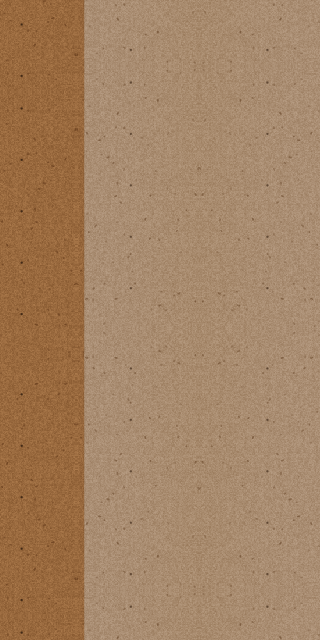
Write a Shadertoy shader that draws this texture.

```glsl
// Two panels of kraft board: a narrow brown strip on the left, a pale sheet on the right.
// Each panel folds the plane into mirrored tiles, then adds hashed grain, cellular
// pulp mottling, scattered fibre flecks and a regular column of dark specks.

#define STRIP_EDGE   0.2635
#define STRIP_COLOR  vec3(0.597, 0.410, 0.240)
#define SHEET_COLOR  vec3(0.662, 0.550, 0.442)
#define TILE         vec2(0.384, 0.819)
#define TILE_ORIGIN  vec2(0.2383, 1.712)
#define SHEET_SHIFT  0.081
#define SPECK_COLUMN 0.1706
#define SPECK_START  0.0508
#define SPECK_STEP   0.1607
#define GRAIN        0.065
#define MOTTLE       0.035
#define FLECK_CELL   0.042

vec2 hash2(vec2 p) {
    vec3 q = fract(p.xyx * vec3(0.1031, 0.1030, 0.0973));
    q += dot(q, q.yzx + 33.33);
    return fract((q.xx + q.yz) * q.zy);
}

// Reflects the plane into tiles that meet at mirror lines.
vec2 mirrorTile(vec2 p) {
    return abs(mod(p + TILE, 2.0 * TILE) - TILE);
}

// Distance to the nearest scattered point, for cloudy pulp.
float cellular(vec2 p) {
    vec2 cell = floor(p), local = p - cell;
    float nearest = 2.0;
    for (int j = -1; j <= 1; j++)
    for (int i = -1; i <= 1; i++) {
        vec2 o = vec2(i, j);
        vec2 d = o + hash2(cell + o + 19.0) - local;
        nearest = min(nearest, dot(d, d));
    }
    return sqrt(nearest);
}

// Short, randomly turned fibres, one candidate per cell.
float flecks(vec2 p, float aa) {
    vec2 cell = floor(p / FLECK_CELL);
    float cover = 0.0;
    for (int j = -1; j <= 1; j++)
    for (int i = -1; i <= 1; i++) {
        vec2 id = cell + vec2(i, j);
        vec2 pick = hash2(id + 71.0);
        vec2 d = p - (id + hash2(id + 7.0)) * FLECK_CELL;
        float turn = 6.2832 * pick.y;
        vec2 axis = vec2(cos(turn), sin(turn));
        float reach = 0.0025 * pick.y;
        d -= axis * clamp(dot(d, axis), -reach, reach);
        float ink = smoothstep(0.35, 1.0, pick.x);
        cover = max(cover, ink * (1.0 - smoothstep(0.0006, 0.0014 + aa, length(d))));
    }
    return cover;
}

// Evenly spaced dark specks on one vertical line.
float speckColumn(vec2 p, float aa) {
    float y = mod(p.y - SPECK_START + 0.5 * SPECK_STEP, SPECK_STEP) - 0.5 * SPECK_STEP;
    float d = length(vec2(p.x - SPECK_COLUMN, y));
    return 1.0 - smoothstep(0.0012, 0.0025 + aa, d);
}

void mainImage(out vec4 fragColor, in vec2 fragCoord) {
    vec2 p = fragCoord / iResolution.x;
    float aa = 1.0 / iResolution.x;
    float sheet = smoothstep(-0.5 * aa, 0.5 * aa, p.x - STRIP_EDGE);
    float onSheet = step(STRIP_EDGE, p.x);

    // The sheet carries the same tiling, moved upward.
    vec2 q = mirrorTile(p - TILE_ORIGIN - vec2(0.0, SHEET_SHIFT * onSheet));

    // Base tones: the sheet turns slightly warmer toward its middle.
    float middle = exp(-pow((p.x - 0.63) / 0.19, 2.0));
    vec3 pale = SHEET_COLOR + vec3(0.005, 0.008, 0.014) * (0.5 - 1.6 * middle);
    vec3 color = mix(STRIP_COLOR, pale, sheet);

    // Fine grain and larger pulp clouds.
    float grain = hash2(floor(q * 384.0)).x + hash2(floor(q * 230.0) + 53.0).y - 1.0;
    float clouds = 0.6 * cellular(q * 42.0) + 0.4 * cellular(q * 95.0 + 11.0) - 0.5;
    float ribs = 0.004 * sin(q.x * 410.0) + 0.003 * sin(q.x * 173.0 + 1.0);
    float tone = GRAIN * grain - MOTTLE * clouds + ribs;
    color += tone * mix(vec3(1.0, 0.9, 0.75), vec3(0.75, 0.85, 0.95), sheet);

    // Brown fibres, then the dark specks.
    color = mix(color, color * vec3(0.70, 0.61, 0.50), 0.75 * flecks(q, aa));
    color = mix(color, vec3(0.20, 0.12, 0.06), mix(0.85, 0.60, sheet) * speckColumn(q, aa));

    // Faint shade where the strip meets the sheet.
    float seam = smoothstep(0.012, 0.0, STRIP_EDGE - p.x) * (1.0 - sheet);
    color *= 1.0 - 0.025 * seam;

    fragColor = vec4(clamp(color, 0.0, 1.0), 1.0);
}
```
